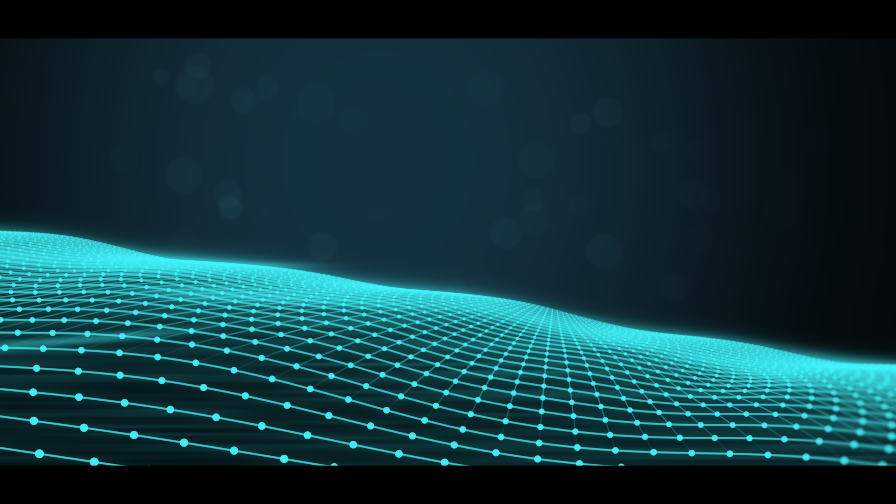
This background is drawn by a Shadertoy shader. Its source:

```glsl
// A glowing cyan net of rolling waves under a dim blue haze with faint bokeh.
// Rows of the net are looped from near to far; columns and nodes repeat along
// each row by rounding, and soft beams brighten the crests.

const vec3 CYAN = vec3(0.25, 0.95, 0.98);

float hash(vec2 p) {
    vec3 q = fract(vec3(p.xyx) * 0.1031);
    q += dot(q, q.yzx + 33.33);
    return fract((q.x + q.y) * q.z);
}

float noise(vec2 p) {
    vec2 cell = floor(p), f = fract(p);
    f = f * f * (3.0 - 2.0 * f);
    return mix(mix(hash(cell), hash(cell + vec2(1, 0)), f.x),
               mix(hash(cell + vec2(0, 1)), hash(cell + vec2(1, 1)), f.x), f.y);
}

float stroke(float d, float halfWidth, float soft) {
    return 1.0 - smoothstep(halfWidth - soft, halfWidth + soft, d);
}

// Soft light along a segment, fading out towards both ends
float beam(vec2 p, vec2 a, vec2 b, float width) {
    vec2 ab = b - a;
    float t = clamp(dot(p - a, ab) / dot(ab, ab), 0.0, 1.0);
    float d = length(p - a - ab * t);
    return exp(-d * d / (width * width)) * smoothstep(0.0, 0.3, t) * smoothstep(0.0, 0.4, 1.0 - t);
}

// Perspective shrink, node spacing and height of a row
float shrink(float row) { return pow(0.86, row); }
float spacing(float row) { return 0.119 * pow(shrink(row), 0.6); }
float rowHeight(float x, float row) {
    float swell = 0.042 * smoothstep(1.0, 6.0, row) * pow(shrink(row), 0.35)
                * sin(4.5 * x - 0.1 * (row - 5.0));
    float ripple = 0.006 * smoothstep(4.0, 14.0, row)
                 * cos(14.0 * (x - 0.1) + 0.25 * (27.0 - row));
    float hill = 0.012 * smoothstep(8.0, 20.0, row) * exp(-pow(abs(x - 0.17) / 0.2, 2.0));
    return 0.55 - 0.15 * x - 0.51 * shrink(row) + swell + ripple + hill;
}

// Light of all rows, columns and nodes
float net(vec2 p, float pixel) {
    float blur = 0.006 * smoothstep(1.5, 1.78, p.x);
    float soft = 0.7 * pixel + blur;
    float light = 0.0;
    for (int i = 0; i < 29; i++) {
        float row = float(i), w = shrink(row);
        float y0 = rowHeight(p.x, row);
        float d = abs(p.y - y0);
        if (d > 0.13) continue;
        float gain = 1.7 * pow(w, 0.25) / (1.0 + 90.0 * blur);
        light += gain * stroke(d, 0.0017, soft) + 0.09 * exp(-d / 0.011);

        // Nearest node on this row
        float gap = spacing(row);
        float nodeX = 1.1 + gap * (round((p.x - 1.1) / gap + 0.4) - 0.4);
        float nodeD = length(p - vec2(nodeX, rowHeight(nodeX, row)));
        light += 2.0 * gain * stroke(nodeD, 0.009 * sqrt(w), soft);

        // Columns joining this row to the next
        float rise = rowHeight(p.x, row + 1.0) - y0;
        if (abs(rise) < 0.0005) continue;
        float t = (p.y - y0) / rise;
        if (t < 0.0 || t > 1.0) continue;
        float nextGap = spacing(row + 1.0);
        float midGap = mix(gap, nextGap, t);
        float column = (p.x - 1.1) / midGap;
        float lean = column * (nextGap - gap) / rise;
        float columnD = abs(fract(column + 0.9) - 0.5) * midGap * inversesqrt(1.0 + lean * lean);
        light += 0.6 * gain * smoothstep(4.0, 9.0, row) * stroke(columnD, 0.0011, soft);
    }
    return light;
}

// Faint discs scattered through the haze
float bokeh(vec2 p) {
    float sum = 0.0;
    for (int i = 0; i < 44; i++) {
        float id = float(i);
        vec2 centre = vec2(1.78 * hash(vec2(id, 3.0)), 0.42 + 0.46 * hash(vec2(id, 17.0)));
        float radius = 0.014 + 0.024 * hash(vec2(id, 41.0));
        sum += hash(vec2(id, 59.0)) * stroke(length(p - centre), radius, 0.005);
    }
    return sum;
}

void mainImage(out vec4 fragColor, in vec2 fragCoord) {
    vec2 p = fragCoord / iResolution.y;
    float pixel = 1.0 / iResolution.y;

    // Haze and bokeh
    vec2 fall = (p - vec2(0.75, 0.68)) / vec2(0.74, 0.85);
    float haze = exp(-pow(dot(fall, fall), 1.4));
    vec3 color = vec3(0.01, 0.022, 0.03) + vec3(0.067, 0.168, 0.215) * haze;
    color += vec3(0.016, 0.026, 0.028) * bokeh(p) * (0.3 + 0.7 * haze);

    // Dark water below the net's far edge
    float depth = 0.555 - 0.15 * p.x - p.y;
    float below = smoothstep(-0.005, 0.04, depth);
    color = mix(color, vec3(0.01, 0.06, 0.075), below);

    // Net, sideways streaks and crest beams
    float streak = noise(vec2(p.x * 3.0, p.y * 130.0));
    float light = net(p, pixel);
    light += below * exp(-max(depth, 0.0) * 7.0) * (0.18 + 0.3 * streak);
    light += 0.1 * below * streak * streak;
    light += 0.9 * beam(p, vec2(-0.5, 0.515), vec2(0.65, 0.46), 0.014);
    light += 0.35 * beam(p, vec2(0.1, 0.473), vec2(0.72, 0.473), 0.007);
    light += 0.7 * beam(p, vec2(0.2, 0.425), vec2(1.1, 0.385), 0.015);
    light += 0.7 * beam(p, vec2(0.8, 0.425), vec2(1.75, 0.21), 0.016);
    light += 0.5 * beam(p, vec2(1.3, 0.325), vec2(2.2, 0.17), 0.025);
    light += 0.5 * beam(p, vec2(-0.2, 0.295), vec2(0.5, 0.355), 0.009);
    color = mix(color, CYAN, 1.0 - exp(-light));

    // Black bars above and below
    color *= smoothstep(-pixel, pixel, 0.424 - abs(p.y - 0.5));
    fragColor = vec4(color, 1.0);
}
```
